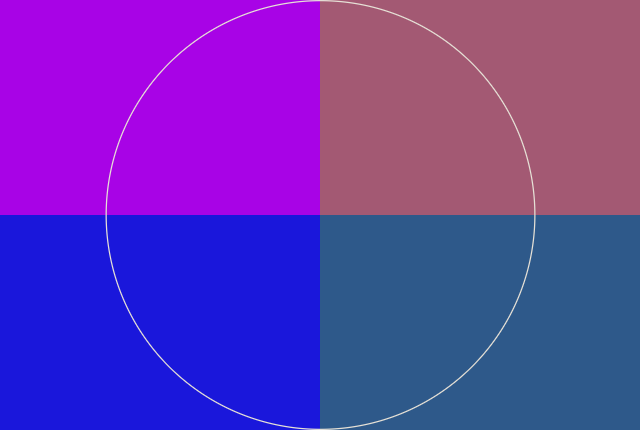
Write a Shadertoy shader that draws this background.

```glsl
// Four flat colour quadrants under a thin pale circle outline.

const vec3 TOP_LEFT     = vec3(0.66, 0.01, 0.90);
const vec3 TOP_RIGHT    = vec3(0.64, 0.35, 0.45);
const vec3 BOTTOM_LEFT  = vec3(0.10, 0.09, 0.86);
const vec3 BOTTOM_RIGHT = vec3(0.18, 0.35, 0.54);
const vec3 RING_COLOR   = vec3(0.90, 0.88, 0.84);

// Lengths are fractions of the canvas height.
const vec2  RING_CENTER = vec2(0.0012, 0.0);
const float RING_RADIUS = 0.4985;
const float RING_WIDTH  = 0.0029;

// Coverage of the positive side of an edge, one pixel wide.
float edgeCoverage(float dist, float pixel) {
    return clamp(dist / pixel + 0.5, 0.0, 1.0);
}

void mainImage(out vec4 fragColor, in vec2 fragCoord) {
    float pixel = 1.0 / iResolution.y;
    vec2 p = (fragCoord - 0.5 * iResolution.xy) * pixel;

    // Quadrants
    float right = edgeCoverage(p.x, pixel);
    float top = edgeCoverage(p.y, pixel);
    vec3 color = mix(mix(BOTTOM_LEFT, BOTTOM_RIGHT, right),
                     mix(TOP_LEFT, TOP_RIGHT, right), top);

    // Circle outline
    float ringDist = abs(length(p - RING_CENTER) - RING_RADIUS);
    float ring = edgeCoverage(0.5 * RING_WIDTH - ringDist, pixel);
    color = mix(color, RING_COLOR, ring);

    fragColor = vec4(color, 1.0);
}
```
